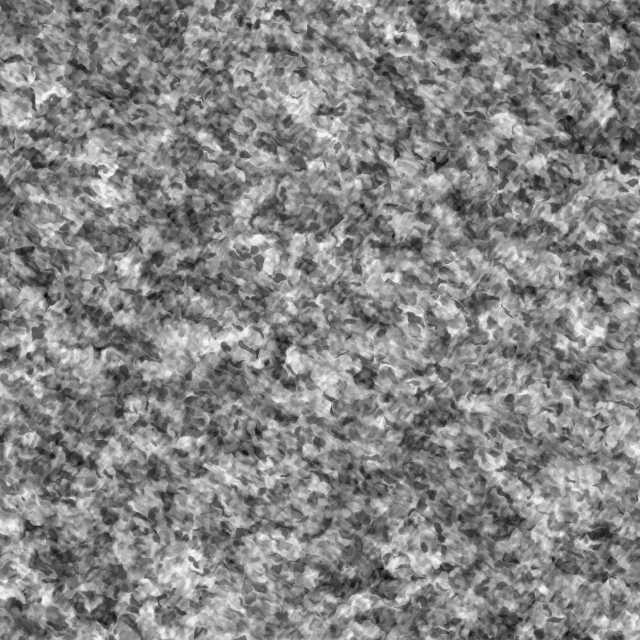
Reproduce this texture procedurally as a Shadertoy shader.

```glsl
vec3 hash3(vec2 cell) {
    vec3 h = fract(cell.xyx * vec3(0.1031, 0.1030, 0.0973));
    h += dot(h, h.yxz + 33.33);
    return fract((h.xxy + h.yzz) * h.zyx);
}

mat2 rotation(float angle) {
    float c = cos(angle), s = sin(angle);
    return mat2(c, s, -s, c);
}

// Cellular noise with softly blended cell tones, from -0.5 to 0.5
float grains(vec2 p, float sharpness) {
    vec2 cell = floor(p), f = p - cell;
    float tone = 0.0, total = 0.0;
    for (int y = -1; y <= 1; y++)
    for (int x = -1; x <= 1; x++) {
        vec2 offset = vec2(x, y);
        vec3 h = hash3(cell + offset + 17.0);
        vec2 d = offset + h.xy - f;
        float weight = exp(-sharpness * dot(d, d));
        tone += weight * h.z;
        total += weight;
    }
    return tone / total - 0.5;
}

// Scattered oblong chips, each with its own turn, size and strength
float chips(vec2 p, float share, float size) {
    vec2 cell = floor(p), f = p - cell;
    float cover = 0.0;
    for (int y = -1; y <= 1; y++)
    for (int x = -1; x <= 1; x++) {
        vec2 offset = vec2(x, y);
        vec3 h = hash3(cell + offset + 71.0);
        vec3 k = hash3(cell + offset + 239.0);
        vec2 d = rotation(k.x * 3.14) * (offset + h.xy - f);
        float radius = size * (0.5 + k.y);
        float dist = length(d * vec2(0.7, 1.5));
        float chip = 1.0 - smoothstep(radius - 0.12, radius + 0.12, dist);
        cover = max(cover, chip * step(h.z, share) * (0.6 + 0.4 * k.z));
    }
    return cover;
}

void mainImage(out vec4 fragColor, in vec2 fragCoord) {
    vec2 uv = fragCoord / iResolution.y;

    // Ragged, slightly slanted coordinates
    vec2 p = rotation(0.5) * uv * vec2(1.0, 1.08);
    p.y *= 1.2;
    vec2 warp = vec2(grains(uv * 60.0 + 5.0, 6.0), grains(uv * 60.0 + 90.0, 6.0));
    vec2 fray = vec2(grains(uv * 125.0 + 31.0, 6.0), grains(uv * 125.0 + 160.0, 6.0));
    p += 0.014 * warp + 0.007 * fray;

    // Mineral tones from broad clouds down to fine grit
    float grey = 0.525;
    grey += 0.11 * grains(p * 7.0 + 3.0, 6.0);
    grey += 0.19 * grains(p * 15.0 + 40.0, 9.0);
    grey += 0.31 * grains(p * 32.0 + 80.0, 12.0);
    grey += 0.33 * grains(p * 62.0 + 130.0, 12.0);
    grey += 0.24 * grains(uv * 135.0 + 210.0, 8.0);

    // Fine cleavage streaks in two directions, varying by region
    vec2 q = uv + 0.006 * warp;
    float rising = grains(rotation(-0.9) * q * vec2(1.0) * 1.0 * mat2(90.0, 0.0, 0.0, 90.0) * 1.0, 8.0);
    rising = 0.5 * rising + grains((rotation(-0.9) * q) * vec2(75.0, 220.0) + 300.0, 8.0);
    float falling = grains((rotation(0.6) * q) * vec2(75.0, 220.0) + 500.0, 8.0);
    float region = smoothstep(-0.15, 0.15, grains(uv * 11.0 + 60.0, 6.0));
    grey += 0.19 * mix(rising, falling, region);

    // Dark mica and bright quartz chips
    float mica = chips(p * 42.0 + 20.0, 0.3, 0.28);
    float quartz = chips(p * 48.0 + 150.0, 0.16, 0.25);
    grey = mix(grey, 0.75 * grey + 0.24, 0.8 * quartz);
    grey = mix(grey, 0.25 * grey + 0.09, 0.85 * mica);

    fragColor = vec4(vec3(clamp(grey, 0.08, 0.95)), 1.0);
}
```
